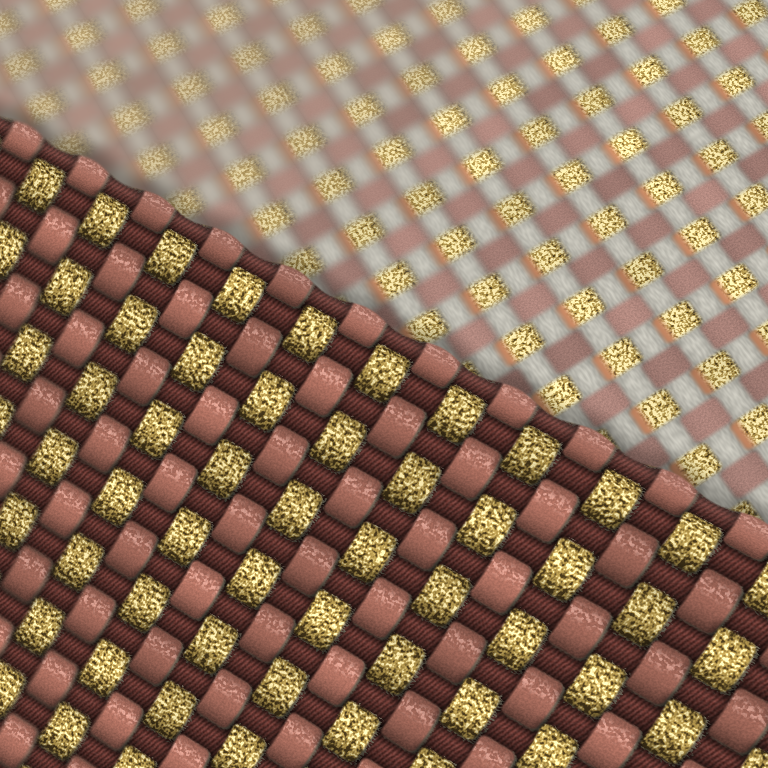
This texture is drawn by a WebGL 2 fragment shader. Its source:

```glsl
#version 300 es
precision highp float;
// Folded woven leather: rose and gold straps over dark cords, with a blurred pale weave behind.

uniform vec2 u_resolution;
out vec4 fragColor;

#define FRONT_ORIGIN vec2(0.400, 0.570)
#define FRONT_AXES mat2(0.0925, -0.0508, -0.0560, -0.0911)
#define BACK_ORIGIN vec2(0.677, 0.551)
#define BACK_AXES mat2(0.0800, 0.0490, -0.0460, 0.0670)
#define FRONT_TAPER 0.15
#define BACK_TAPER 0.30
#define STRAP_HALF vec2(0.46, 0.66)
#define CORD_RADIUS 0.38
#define TWISTS 9.0

const float PI = 3.14159265;
const vec3 ROSE = vec3(0.60, 0.385, 0.33);
const vec3 FADED_ROSE = vec3(0.64, 0.49, 0.455);
const vec3 DARK_CORD = vec3(0.34, 0.185, 0.165);
const vec3 PALE_CORD = vec3(0.75, 0.74, 0.70);
const vec3 GOLD_SHADE = vec3(0.27, 0.21, 0.10);
const vec3 GOLD = vec3(0.69, 0.58, 0.30);
const vec3 GOLD_GLINT = vec3(0.98, 0.92, 0.69);
const vec3 COPPER = vec3(0.77, 0.53, 0.39);
const vec3 RAW_EDGE = vec3(0.56, 0.55, 0.47);

float hash(vec2 p) {
  vec3 h = fract(p.xyx * vec3(0.1031, 0.1030, 0.0973));
  h += dot(h, h.yzx + 33.33);
  return fract((h.x + h.y) * h.z);
}

float gradientDot(vec2 cell, vec2 offset) {
  float angle = 2.0 * PI * hash(cell);
  return dot(vec2(cos(angle), sin(angle)), offset);
}

float noise(vec2 p) {
  vec2 i = floor(p), f = fract(p), e = vec2(1.0, 0.0);
  vec2 w = f * f * f * (f * (f * 6.0 - 15.0) + 10.0);
  float low = mix(gradientDot(i, f), gradientDot(i + e, f - e), w.x);
  float high = mix(gradientDot(i + e.yx, f - e.yx), gradientDot(i + 1.0, f - 1.0), w.x);
  return 1.4 * mix(low, high, w.y);
}

float roundBox(vec2 p, vec2 size, float radius) {
  vec2 d = abs(p) - size + radius;
  return length(max(d, 0.0)) + min(max(d.x, d.y), 0.0) - radius;
}

float cover(float d, float soft) { return 1.0 - smoothstep(-soft, soft, d); }

// Cord running across x: round profile with a fine twist.
vec3 cordColor(vec2 s, float soft, float front) {
  float v = s.y - round(s.y);
  float bulge = sqrt(max(0.0, 1.0 - pow(v / (CORD_RADIUS + 0.12), 2.0)));
  float twist = sin(2.0 * PI * (s.x * TWISTS + v * 3.0) + noise(s * 5.0));
  float lit = 0.22 + 0.75 * bulge + 0.25 * smoothstep(0.2, 0.0, abs(v + 0.12));
  vec3 dark = DARK_CORD * lit * (1.0 + 0.22 * twist) + 0.05 * noise(s * 19.0) * bulge;
  float fibre = noise(s * vec2(4.0, 14.0)) * (1.0 - smoothstep(0.1, 0.4, soft));
  vec3 pale = PALE_CORD * (mix(0.76, 1.03, bulge) + 0.10 * fibre);
  return mix(pale, dark, front);
}

vec3 strapColor(vec2 q, vec2 id, bool gilded, float soft, float front) {
  float sharp = 1.0 - smoothstep(0.08, 0.45, soft);
  vec2 grain = q + id * 7.13;
  float arch = max(0.0, 1.0 - pow((q.y + 0.12 * front) / 0.82, 2.0));
  float tone = 0.92 + 0.16 * hash(id + 50.0);
  float shade = mix(0.86 + 0.18 * arch, 0.48 + 0.62 * arch, front);
  float crinkle = noise(grain * vec2(8.0, 11.0)) + 0.6 * noise(grain * vec2(19.0, 15.0));
  if (gilded) {
    float shine = crinkle * mix(0.5, 1.0, sharp) + 0.65 * arch - mix(0.12, 0.38, front);
    vec3 metal = mix(GOLD_SHADE, GOLD, smoothstep(-0.55, 0.25, shine));
    metal = mix(metal, GOLD_GLINT, smoothstep(0.20, 0.80, shine));
    metal = mix(metal, COPPER, (1.0 - front) * smoothstep(-0.18, -0.48, q.y));
    return metal * tone * mix(1.02, shade, 0.75);
  }
  float pores = noise(grain * 17.0) + 0.5 * noise(grain * 29.0);
  vec3 leather = mix(FADED_ROSE, ROSE, front) * tone * (shade + 0.10 * pores * sharp);
  float gloss = front * smoothstep(0.32, 0.0, abs(q.y + 0.30)) * smoothstep(-0.25, 0.5, crinkle);
  return leather + 0.22 * gloss;
}

// Checkered weave: s.x counts straps, s.y counts cords.
vec3 weave(vec2 s, float soft, float front) {
  vec3 color = cordColor(s, soft, front);
  for (int k = -1; k <= 1; k++) {
    float strap = round(s.x) + float(k);
    float cord = 2.0 * round((s.y - strap) * 0.5) + strap;
    vec2 id = vec2(strap, cord), q = s - id;
    q.x += 0.06 * (hash(id) - 0.5) - 0.10 * front * (1.0 - q.y * q.y);
    bool gilded = mod(strap, 2.0) < 0.5;
    float d = roundBox(q, STRAP_HALF - vec2(0.0, 0.06 * (1.0 - front)), 0.16);
    color *= 1.0 - mix(0.13, 0.55, front) * cover(d - 0.08, 0.17 + soft);
    float fray = (gilded ? 0.12 : 0.03) * noise(s * vec2(13.0, 23.0));
    float rim = roundBox(q - vec2(0.065, 0.02), STRAP_HALF, 0.16) + fray;
    color = mix(color, RAW_EDGE * (0.75 - 0.3 * q.y), front * cover(rim, soft) * 0.85);
    color = mix(color, strapColor(q, id, gilded, soft, front), cover(d, soft));
  }
  return color;
}

void main() {
  vec2 p = gl_FragCoord.xy / u_resolution;
  float pixel = 20.0 / min(u_resolution.x, u_resolution.y);

  // Background layer, losing focus toward the upper left.
  vec2 b = p - BACK_ORIGIN;
  vec2 back = 2.0 * (inverse(BACK_AXES) * b) / (1.0 - BACK_TAPER * b.y);
  float blur = 0.10 + 0.32 * smoothstep(-0.25, 0.85, b.y - 0.75 * b.x);
  vec3 color = weave(back.yx, max(blur, pixel), 0.0);
  color = mix(color, vec3(0.66, 0.59, 0.53), 0.45 * smoothstep(0.22, 0.42, blur));

  // Front layer, squeezed where it turns over the fold.
  vec2 f = p - FRONT_ORIGIN;
  vec2 front = 2.0 * (inverse(FRONT_AXES) * f) / (1.0 + FRONT_TAPER * f.x);
  front.y += 0.4 * min(front.y + 0.3, 0.0);
  float focus = max(pixel, 0.045 + 0.06 * smoothstep(0.25, 0.0, p.x));
  float edge = front.y + 1.40 - 0.12 * cos(PI * front.x);
  color *= 1.0 - 0.30 * smoothstep(-0.9, 0.0, edge);
  vec3 cloth = weave(front, focus, 1.0);
  cloth = mix(cloth, vec3(0.60, 0.46, 0.43), 0.22 * smoothstep(-0.6, -1.3, front.y));
  color = mix(color, cloth, smoothstep(-focus, focus, edge));

  fragColor = vec4(clamp(color, 0.0, 1.0), 1.0);
}
```
